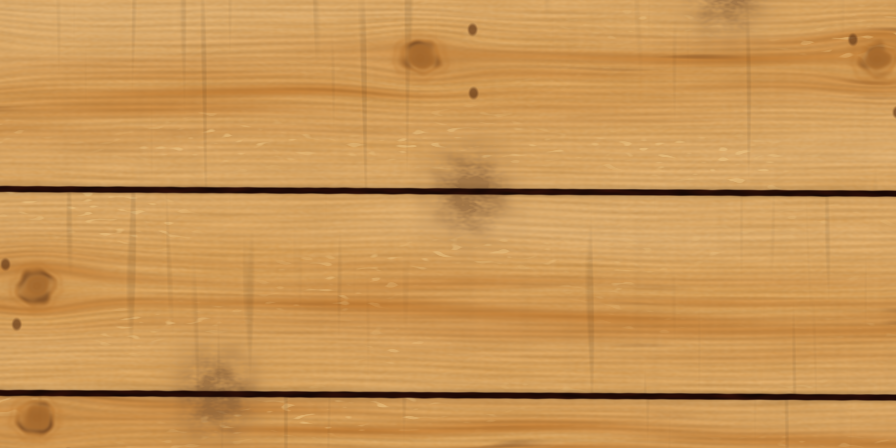
This texture is drawn by a WebGL 2 fragment shader. Its source:

```glsl
#version 300 es
precision highp float;
// Horizontal honey-coloured pine planks with dark gaps, knots and worn grain.

uniform vec2 u_resolution;
out vec4 outColor;

// Layout, in units of the canvas height
const float PITCH = 0.455;       // plank height including its gap
const float FIRST_GAP = 0.123;   // height of the lowest gap at the left edge
const float TILT = 0.0052;       // downward slope of the gaps
const float GAP_HALF = 0.0066;
const float KNOT_STEP = 1.02;
const vec2 KNOT_SIZE = vec2(0.046, 0.042);
const float SMALL_KNOT = 0.013;

const vec3 PALE = vec3(0.86, 0.68, 0.44);
const vec3 HONEY = vec3(0.82, 0.60, 0.32);
const vec3 AMBER = vec3(0.73, 0.46, 0.18);
const vec3 WORN = vec3(0.66, 0.46, 0.27);
const vec3 BARK = vec3(0.40, 0.23, 0.10);
const vec3 GAP = vec3(0.13, 0.04, 0.02);
const vec3 FLECK = vec3(0.92, 0.76, 0.50);

vec2 hash2(vec2 p) {
    p = vec2(dot(p, vec2(127.1, 311.7)), dot(p, vec2(269.5, 183.3)));
    return fract(sin(p) * 43758.545) * 2.0 - 1.0;
}

// Gradient noise, about -0.7 to 0.7
float noise(vec2 p) {
    vec2 i = floor(p), f = p - i;
    vec2 u = f * f * f * (f * (f * 6.0 - 15.0) + 10.0);
    vec2 e = vec2(1.0, 0.0);
    float low = mix(dot(hash2(i), f), dot(hash2(i + e), f - e), u.x);
    float high = mix(dot(hash2(i + e.yx), f - e.yx), dot(hash2(i + 1.0), f - 1.0), u.x);
    return mix(low, high, u.y);
}

float bell(float x) { return exp(-x * x); }

// Centre of the k-th knot of a plank
vec2 knotCentre(float plank, float k) {
    float start = plank > 0.0 ? -0.08 : 0.08;
    return vec2(start + KNOT_STEP * k, (0.52 - 0.11 * plank + 0.25 * plank * plank) * PITCH);
}

// Paints one knot: rings, core and a broken dark rim
vec3 paintKnot(vec3 col, vec2 d, vec2 size, float seed) {
    float r = length(d / size) + 0.3 * noise(d / size * 1.3 + seed);
    float rings = 0.5 + 0.5 * sin(r * 16.0);
    col = mix(col, AMBER, (0.3 + 0.3 * rings) * (1.0 - smoothstep(0.7, 1.7, r)));
    col = mix(col, mix(AMBER, BARK, 0.4), 0.7 * (1.0 - smoothstep(0.3, 0.9, r)));
    float rim = bell((r - 0.75) * 6.0) * smoothstep(-0.3, 0.4, noise(d / size + seed + 7.0));
    return mix(col, BARK, 0.65 * rim);
}

void main() {
    vec2 p = gl_FragCoord.xy / u_resolution.y;
    float pixel = 1.0 / u_resolution.y;
    float v = (p.y + TILT * p.x - FIRST_GAP) / PITCH;
    float plank = floor(v), seam = floor(v + 0.5);
    vec2 q = vec2(p.x, (v - plank) * PITCH);
    vec2 seed = vec2(plank * 17.3, plank * 31.7);

    // Grain height, bent around the knots
    float grain = q.y + 0.022 * noise(q * vec2(1.6, 5.0) + seed);
    int knots = plank > 0.0 ? 3 : 1;
    for (int k = 0; k < knots; k++) {
        vec2 d = q - knotCentre(plank, float(k));
        grain -= 0.65 * d.y * exp(-dot(d / vec2(0.13, 0.07), d / vec2(0.13, 0.07)));
    }
    vec2 g = vec2(q.x, grain);
    float broad = noise(g * vec2(0.9, 9.0) + seed);
    float streak = noise(g * vec2(1.5, 32.0) + seed + 5.0);
    float fibre = noise(g * vec2(5.0, 120.0) + seed + 9.0);
    float pores = noise(q * vec2(75.0, 150.0) + seed);

    // Base tone and the amber heartwood band
    float heart = plank > 0.0 ? 0.41 + 0.12 * q.x : 0.53 - 0.09 * q.x;
    heart += plank < 0.0 ? 0.35 : 0.0;
    float band = bell((grain / PITCH - heart) / 0.19);
    float tone = 0.6 + 0.7 * broad + 0.3 * streak + 0.35 * fibre + 0.3 * pores;
    vec3 col = mix(HONEY, PALE, clamp(tone - 0.25 * band, 0.0, 1.0));
    col = mix(col, AMBER, clamp(band * (0.42 + 1.3 * streak + 0.7 * broad), 0.0, 0.9));
    col *= 1.0 + 0.025 * sin(grain * 420.0 + 5.0 * broad) + 0.05 * fibre;

    // Dark resin streaks along the heartwood
    float resin = smoothstep(0.22, 0.5, noise(g * vec2(3.2, 42.0) + seed + 3.0));
    col = mix(col, BARK, 0.55 * resin * band * smoothstep(-0.1, 0.3, noise(q * 3.5 + seed)));

    // Pale torn flecks, in patches
    float patches = smoothstep(-0.05, 0.35, noise(q * vec2(2.0, 8.0) + seed + 21.0));
    float torn = smoothstep(0.18, 0.4, noise(g * vec2(28.0, 95.0) + seed + 13.0));
    col = mix(col, FLECK, 0.65 * torn * patches);

    // Faint upright saw marks
    float saw = noise(vec2(q.x * 42.0, q.y * 2.0) + seed);
    col *= 1.0 - 0.09 * smoothstep(0.25, 0.5, saw) + 0.02 * saw;

    // Main knots, each with two small ones scattered nearby
    for (int k = 0; k < knots; k++) {
        vec2 d = q - knotCentre(plank, float(k));
        col = paintKnot(col, d, KNOT_SIZE, plank * 5.0 + float(k));
        for (int j = 0; j < 2; j++) {
            vec2 jitter = hash2(vec2(plank + 3.0 * float(k), float(j) + 0.5));
            vec2 away = vec2(0.14 * jitter.x, (j == 0 ? -1.0 : 0.6) * (0.1 + 0.03 * jitter.y));
            float r = length((d - away) / vec2(0.9, 1.15)) / SMALL_KNOT;
            col = mix(col, BARK, 0.7 * (1.0 - smoothstep(0.5, 1.15, r)));
        }
    }

    // Grey smudges beside the gaps
    vec2 s = vec2(p.x - 0.48 - 0.57 * seam, (v - seam) * PITCH);
    float smudge = bell(s.x / 0.075) * bell(s.y / 0.085);
    smudge *= 0.65 + 0.9 * noise(q * vec2(22.0, 30.0)) + 0.5 * pores;
    col = mix(col, WORN * 0.8, clamp(smudge, 0.0, 0.65));

    // Shaded plank edges and dark gaps with slightly rough sides
    float rough = 0.0015 * noise(vec2(p.x * 28.0, seam * 9.0 + sign(s.y) * 3.0));
    float side = abs(s.y) - GAP_HALF - rough;
    col *= 1.0 - 0.2 * exp(-max(side, 0.0) / 0.004);
    vec3 gapColor = GAP * (1.0 + 0.7 * noise(p * vec2(18.0, 90.0)));
    col = mix(gapColor, col, smoothstep(-pixel, pixel, side));
    outColor = vec4(col, 1.0);
}
```
